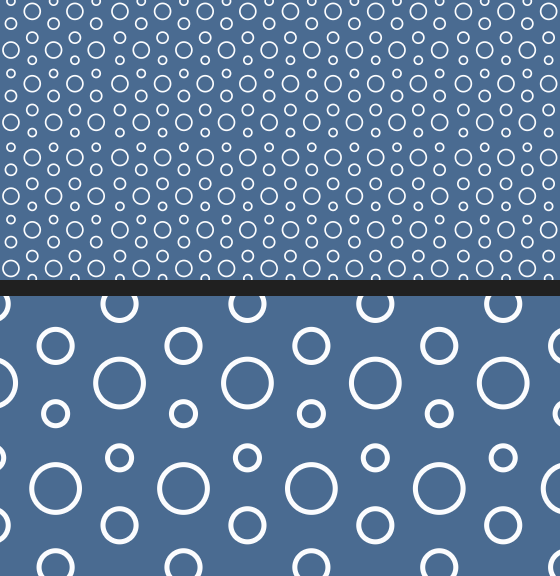
Top, the full canvas; bottom, a detail of the centre.
Give the GLSL for this pattern, as a Shadertoy shader.

```glsl
const vec3 BLUE = vec3(0.29, 0.42, 0.57);
const vec3 WHITE = vec3(0.985, 0.99, 0.995);

// All lengths are fractions of the canvas height.
const vec2 BLOCK_SIZE = vec2(1.22656, 0.52188);
const vec2 BLOCK_START = vec2(0.39033, 0.5);
const vec2 CELL_SIZE = vec2(0.07612, 0.25833);
const vec2 CELLS_PER_BLOCK = vec2(16.0, 2.0);

// Ring radii: small, medium, large.
const vec3 RADII = vec3(0.0143, 0.0197, 0.0284);
const float HALF_STROKE = 0.0030;

// Ring heights within a cell, in the same order as the radii.
const vec3 EVEN_HEIGHTS = vec3(0.2370, 0.1563, 0.0625);
const vec3 ODD_HEIGHTS = vec3(0.0260, 0.1063, 0.2005);

float ringDistance(vec2 p, float radius, float halfStroke) {
    return abs(length(p) - radius) - halfStroke;
}

// Nearest of the three rings stacked in one column cell.
float columnDistance(vec2 p, vec3 heights, vec3 radii, float halfStroke) {
    float nearest = 1.0;
    for (int i = 0; i < 3; i++) {
        vec2 offset = p - vec2(0.0, heights[i]);
        nearest = min(nearest, ringDistance(offset, radii[i], halfStroke));
    }
    return nearest;
}

// Clamping the cell index leaves a slim extra gap between blocks.
vec2 cellIndex(vec2 local, vec2 size, vec2 count) {
    return clamp(floor(local / size), vec2(0.0), count - 1.0);
}

void mainImage(out vec4 fragColor, in vec2 fragCoord) {
    float pixel = 1.0 / iResolution.y;
    vec2 p = vec2(fragCoord.x, iResolution.y - fragCoord.y) * pixel;

    // Repeat blocks, then cells inside each block.
    vec2 local = mod(p - BLOCK_START, BLOCK_SIZE);
    vec2 cell = cellIndex(local, CELL_SIZE, CELLS_PER_BLOCK);
    vec2 q = local - (cell + vec2(0.5, 0.0)) * CELL_SIZE;

    // Alternate the stacking order from column to column.
    bool isOdd = mod(cell.x, 2.0) > 0.5;
    vec3 heights = isOdd ? ODD_HEIGHTS : EVEN_HEIGHTS;
    float d = columnDistance(q, heights, RADII, HALF_STROKE);

    float ink = clamp(0.5 - d / pixel, 0.0, 1.0);
    fragColor = vec4(mix(BLUE, WHITE, ink), 1.0);
}
```
